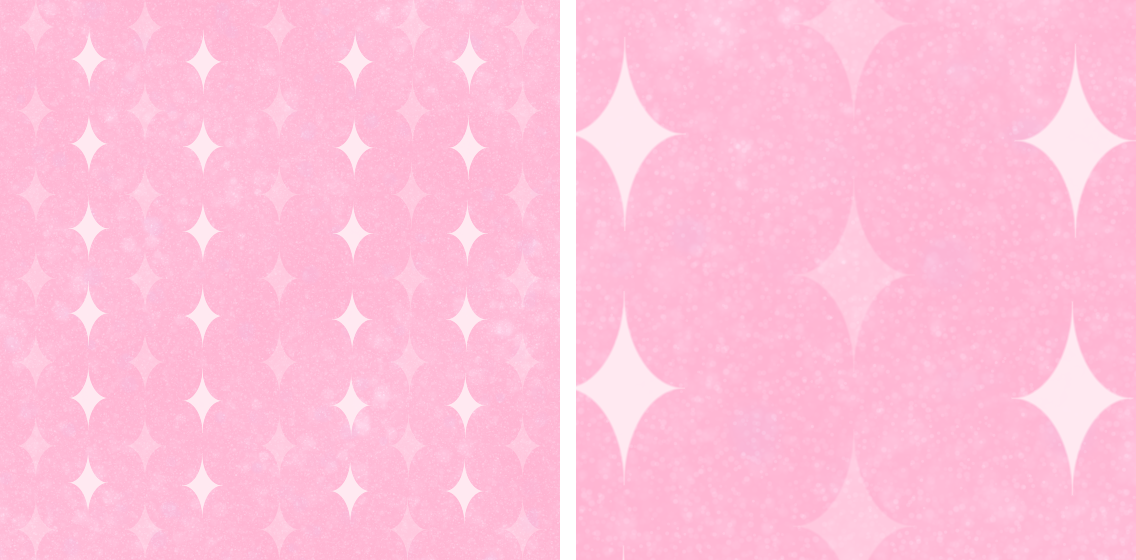
Left: the whole. Right: its middle third, enlarged.
Write a three.js fragment shader that draws this pattern.

```glsl
// Columns of four-pointed sparkles, bright and faint by turns, on mottled pink.
// Each star is bounded by four elliptical arcs; the ground is layered
// cellular discs over slow sine clouds.
varying vec2 vUv;

vec2 hash2(vec2 p) {
  vec2 s = vec2(dot(p, vec2(127.1, 311.7)), dot(p, vec2(269.5, 183.3)));
  return fract(sin(s) * 43758.55);
}

// Cellular noise: soft discs of random place, radius and opacity.
float discs(vec2 p) {
  vec2 cell = floor(p);
  float sum = 0.0;
  for (int j = -1; j <= 1; j++) {
    for (int i = -1; i <= 1; i++) {
      vec2 id = cell + vec2(float(i), float(j));
      vec2 look = hash2(id + 41.3);
      float radius = mix(0.3, 0.75, look.x);
      float reach = length(p - id - hash2(id));
      sum += look.y * look.y * (1.0 - smoothstep(0.4 * radius, radius, reach));
    }
  }
  return sum;
}

// Slow cloud cover, 0 to 1.
float clouds(vec2 p) {
  float wave = sin(p.x * 9.0 + 2.0 * sin(p.y * 7.0))
             + sin(p.y * 11.0 - p.x * 5.0 + 1.7)
             + 0.7 * sin(p.x * 23.0 + p.y * 17.0 + 2.0 * sin(p.x * 13.0));
  return clamp(0.5 + 0.2 * wave, 0.0, 1.0);
}

vec3 ground(vec2 p) {
  float cover = clouds(p);
  float light = 0.25 * cover
              + 0.6 * cover * discs(p * 34.0)
              + 0.25 * discs(p * 80.0 + 9.0)
              + 0.25 * discs(p * 150.0 + 3.0)
              + 0.45 * discs(p * 270.0 + 5.0);
  vec3 pink = vec3(1.0, 0.704, 0.822) + vec3(0.0, 0.1, 0.073) * light;
  float lilac = min(discs(p * 25.0 + 27.0), 1.0);
  return pink + vec3(-0.016, 0.006, 0.016) * lilac * lilac * lilac;
}

// Approximate signed distance to a star with concave elliptical sides,
// cut off by the box that its four tips touch.
float starDistance(vec2 p) {
  vec2 size = vec2(0.0358, 0.0573);
  vec2 beyond = abs(p) - size;
  vec2 q = beyond / size;
  float len = length(q);
  float sides = (1.0 - len) * len / max(length(q / size), 0.001);
  return max(sides, max(beyond.x, beyond.y));
}

// Coverage of one column; k counts columns from the middle, -4 to 4.
float starColumn(vec2 p, float k, bool bright) {
  float away = abs(k);
  float x = 0.4987 + sign(k) * (0.0267 + 0.1111 * away - 0.00228 * away * away);
  float drift = k > 0.0 && k < 4.0 ? 0.0018 : (bright ? 0.0004 : 0.0);
  float pitch = bright ? (k > 0.0 ? 0.1533 : 0.1513) : 0.1496;
  float top = bright ? (k < -2.0 ? 0.8945 : 0.8895) : 0.9518;
  float row = clamp(floor((top - p.y) / pitch + 0.5), 0.0, bright ? 5.0 : 6.0);
  vec2 center = vec2(x - drift * row, top - pitch * row);
  return 1.0 - smoothstep(-0.001, 0.001, starDistance(p - center));
}

void main() {
  vec3 color = ground(vUv);
  for (int i = -4; i <= 4; i++) {
    float k = float(i);
    bool bright = mod(k + 4.0, 2.0) > 0.5;
    float opacity = bright ? 0.96 : 0.34;
    color = mix(color, vec3(1.0, 0.92, 0.95), opacity * starColumn(vUv, k, bright));
  }
  gl_FragColor = vec4(color, 1.0);
}
```
